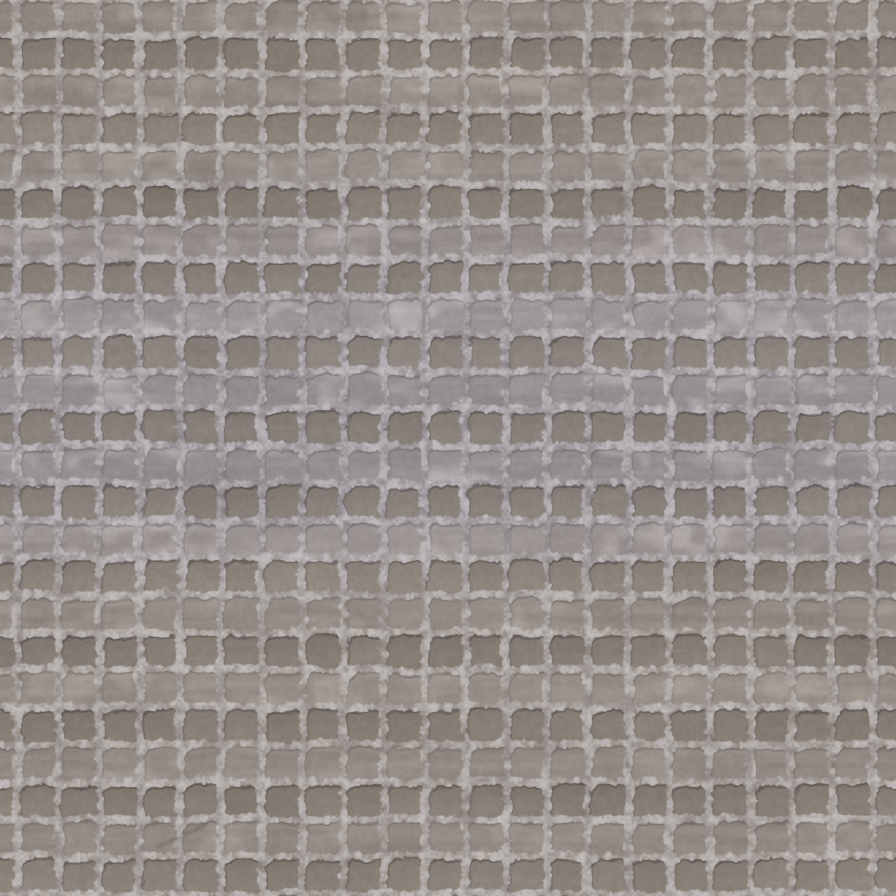
Reproduce this texture procedurally as a three.js fragment shader.

```glsl
// Weathered stone mosaic: 22 by 24 small tiles in rough pale grout, in alternating dark and light rows.
varying vec2 vUv;

float hash(vec2 p) {
  vec3 q = fract(vec3(p.xyx) * 0.1031);
  q += dot(q, q.yzx + 33.33);
  return fract((q.x + q.y) * q.z);
}

// Value noise with whole-number frequencies, so it wraps at the canvas edges.
float noise(vec2 freq, float seed) {
  vec2 p = vUv * freq;
  vec2 i = floor(p);
  vec2 f = fract(p);
  f = f * f * (3.0 - 2.0 * f);
  vec2 a = floor(mod(i + 0.5, freq)) + seed;
  vec2 b = floor(mod(i + 1.5, freq)) + seed;
  return mix(mix(hash(a), hash(vec2(b.x, a.y)), f.x),
             mix(hash(vec2(a.x, b.y)), hash(b), f.x), f.y);
}

// Box with a generous upper left corner and tighter other corners.
float tileDistance(vec2 p, vec2 halfSize) {
  float radius = p.x < 0.0 && p.y > 0.0 ? 0.20 : 0.07;
  vec2 q = abs(p) - halfSize + radius;
  return length(max(q, 0.0)) + min(max(q.x, q.y), 0.0) - radius;
}

float segmentDistance(vec2 p, vec2 a, vec2 b) {
  vec2 d = b - a;
  return length(p - a - d * clamp(dot(p - a, d) / dot(d, d), 0.0, 1.0));
}

void main() {
  // Noise layers
  float fine = noise(vec2(330.0, 340.0), 11.0);
  float medium = noise(vec2(140.0, 130.0), 37.0);
  float patches = 0.6 * noise(vec2(16.0, 24.0), 53.0) + 0.4 * noise(vec2(50.0, 60.0), 71.0);
  float streaks = 0.6 * noise(vec2(9.0, 110.0), 91.0) + 0.4 * noise(vec2(24.0, 220.0), 17.0);

  // Slightly uneven grid
  vec2 grid = vUv * vec2(22.0, 24.0) - vec2(0.43, 0.06);
  grid += 0.09 * (vec2(noise(vec2(22.0, 48.0), 5.0), noise(vec2(44.0, 24.0), 29.0)) - 0.5);
  vec2 id = floor(mod(floor(grid) + 0.5, vec2(22.0, 24.0)));
  float lightRow = mod(id.y, 2.0);
  float tileTone = hash(id + 7.0);
  float rowTone = hash(vec2(id.y, 83.0));

  // Each tile has its own edges
  vec2 low = 0.07 + 0.05 * vec2(hash(id + 19.0), hash(id + 43.0));
  vec2 high = 0.93 - 0.05 * vec2(hash(id + 61.0), hash(id + 97.0));
  vec2 local = fract(grid) - 0.5 * (low + high);
  vec2 halfSize = 0.5 * (high - low);
  float rough = 0.09 * (medium - 0.5) + 0.05 * (fine - 0.5);
  float edge = tileDistance(local, halfSize) + rough;
  float tile = 1.0 - smoothstep(-0.035, 0.035, edge);

  // Broad bands: strong contrast and a cool cast across the middle
  float middle = smoothstep(0.28, 0.46, vUv.y) * (1.0 - smoothstep(0.62, 0.90, vUv.y));
  float contrast = lightRow * mix(0.45, 1.0, middle);

  // Tile faces with dusty streaks on the light rows
  vec3 face = mix(vec3(0.545, 0.510, 0.475), vec3(0.605, 0.575, 0.550), contrast);
  face += 0.025 * (tileTone - 0.5) + 0.03 * (rowTone - 0.5);
  face += (streaks - 0.5) * mix(0.025, 0.075, lightRow);
  face += 0.09 * contrast * smoothstep(0.52, 0.78, patches);
  face -= 0.025 * (1.0 - lightRow) * smoothstep(-0.3, 0.45, local.y);
  face += 0.025 * (fine - 0.5) + 0.02 * (medium - 0.5);

  // Crumbly grout, brighter along the horizontal joints
  float mottle = smoothstep(0.15, 0.85, 0.5 * medium + 0.3 * fine + 0.2 * patches);
  vec3 grout = mix(vec3(0.56, 0.53, 0.515), vec3(0.73, 0.71, 0.70), mottle);
  grout += 0.025 * smoothstep(0.36, 0.46, abs(local.y));

  // Shadow falling into the tile from its upper and left edges
  float shade = tileDistance(local + vec2(-0.025, 0.055), halfSize) + rough;
  float shadow = tile * smoothstep(-0.035, 0.04, shade);
  shadow *= mix(0.95, 0.5, lightRow) * mix(0.5, 1.0, noise(vec2(66.0, 72.0), 23.0));
  vec3 color = mix(grout, face, tile);
  color = mix(color, vec3(0.34, 0.31, 0.30), shadow);

  // Cool cast, soft stains and one faint crack
  color += middle * vec3(-0.004, 0.0, 0.020) * mix(1.3, 0.6, tile * (1.0 - lightRow));
  color += 0.025 * (noise(vec2(4.0, 14.0), 67.0) - 0.5);
  float crack = segmentDistance(vUv + 0.006 * (patches - 0.5), vec2(0.175, 0.054), vec2(0.24, 0.085));
  color -= 0.10 * (1.0 - smoothstep(0.0005, 0.004, crack)) * medium;

  gl_FragColor = vec4(color, 1.0);
}
```
